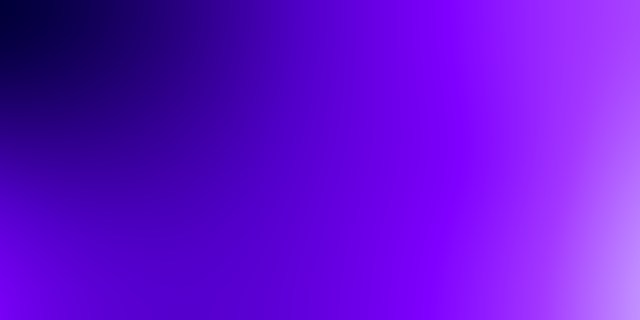
Give the GLSL for this background, as a Shadertoy shader.

```glsl
// A soft gradient mesh: navy at the upper left, violet through the middle,
// lilac at the lower right. Bezier curves along the top and bottom edges are
// blended into one tone field, which a ramp of five colours then paints.

#define TOP_TONES    vec4(0.00, 0.103, 0.582, 0.655)
#define BOTTOM_TONES vec4(0.47, 0.132, 0.513, 0.760)
#define DIP_CENTER   vec2(0.73, 0.50)
#define DIP_RADIUS   vec2(0.16, 0.28)
#define DIP_DEPTH    0.028
#define NAVY   vec3(0.00, 0.00, 0.22)
#define INDIGO vec3(0.32, 0.00, 0.79)
#define VIOLET vec3(0.50, 0.00, 1.00)
#define ORCHID vec3(0.64, 0.22, 1.00)
#define LILAC  vec3(0.76, 0.57, 1.00)

// Cubic Bezier through four control tones
float bezier(vec4 tones, float x) {
    float w = 1.0 - x;
    return dot(tones, vec4(w * w * w, 3.0 * w * w * x, 3.0 * w * x * x, x * x * x));
}

// Position of a tone between two stops, clamped to 0..1
float between(float start, float end, float tone) {
    return clamp((tone - start) / (end - start), 0.0, 1.0);
}

// Colour ramp: the red channel of each colour is its stop
vec3 ramp(float tone) {
    vec3 color = mix(NAVY, INDIGO, between(NAVY.r, INDIGO.r, tone));
    color = mix(color, VIOLET, between(INDIGO.r, VIOLET.r, tone));
    color = mix(color, ORCHID, between(VIOLET.r, ORCHID.r, tone));
    return mix(color, LILAC, between(ORCHID.r, LILAC.r, tone));
}

void mainImage(out vec4 fragColor, in vec2 fragCoord) {
    vec2 uv = fragCoord / iResolution.xy;

    // Blend the edge curves from bottom to top
    float tone = mix(bezier(BOTTOM_TONES, uv.x), bezier(TOP_TONES, uv.x),
                     smoothstep(0.0, 1.0, uv.y));

    // Shallow dip that bends the violet fold to the right
    vec2 offset = (uv - DIP_CENTER) / DIP_RADIUS;
    tone -= DIP_DEPTH * exp(-dot(offset, offset));

    fragColor = vec4(ramp(tone), 1.0);
}
```
